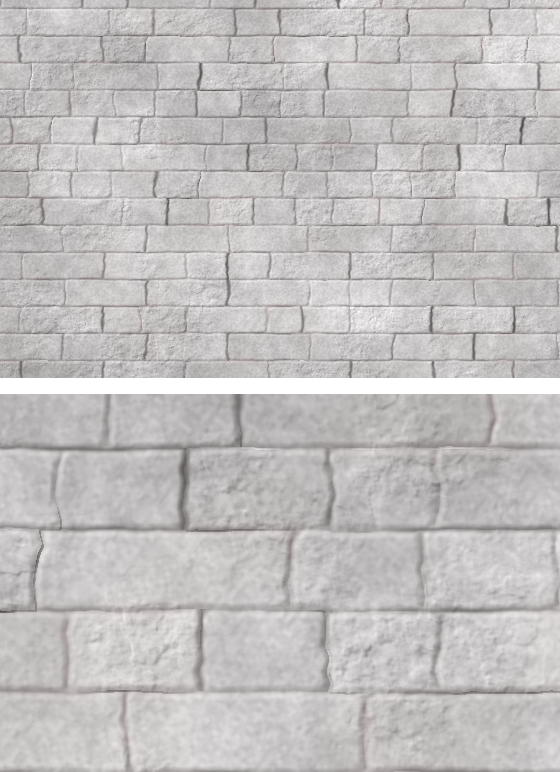
Top: the whole. Bottom: its middle third, enlarged.
Write a Shadertoy shader that draws this texture.

```glsl
const float COURSE = 0.0716;        // course height
const float TOP_GAP = 0.023;        // part course above the first bed joint
const float STRETCHER = 0.2172;     // period of the plain running bond
const float FLEMISH = 0.3365;       // stretcher plus header
const float HEADER_START = 0.655;   // share of that period before the header
const vec2 TO_LIGHT = vec2(-0.7, 0.71);
const vec3 PAINT = vec3(0.794, 0.784, 0.785);
const vec3 CRACK = vec3(0.29, 0.265, 0.265);
const vec3 STAIN = vec3(0.74, 0.69, 0.68);

// Shift of the upper courses from the top, in periods
const float SHIFT[9] = float[9](
    0.00, 0.20, 0.15, 0.58, 0.55, 0.10, 0.96, 0.57, 0.33);

struct Brick {
    vec2 edge;     // distance to the nearest vertical and bed joint
    float inside;  // rounded distance to the brick outline
    vec2 id;
    vec2 joint;    // identity of the nearest vertical joint
};

float hash(vec2 p) {
    return fract(sin(dot(p, vec2(127.1, 311.7))) * 43758.5453);
}

float noise(vec2 p) {
    vec2 i = floor(p), f = fract(p);
    f = f * f * (3.0 - 2.0 * f);
    return mix(mix(hash(i), hash(i + vec2(1, 0)), f.x),
               mix(hash(i + vec2(0, 1)), hash(i + vec2(1, 1)), f.x), f.y);
}

float fbm(vec2 p) {
    float sum = 0.0, amp = 0.5;
    for (int i = 0; i < 4; i++) {
        sum += amp * noise(p);
        p = mat2(1.6, 1.2, -1.2, 1.6) * p + 7.3;
        amp *= 0.5;
    }
    return sum;
}

// Stretchers and headers alternate above, plain running bond below
Brick brickAt(vec2 p) {
    vec2 wobble = vec2(noise(p * 26.0), noise(p * 20.0 + 40.0)) - 0.5;
    wobble += 0.5 * (vec2(noise(p * 90.0), noise(p * 90.0 + 17.0)) - 0.5);
    p += wobble * vec2(0.009, 0.003);

    float y = (1.0 - TOP_GAP - p.y) / COURSE;
    float row = floor(y);
    bool plain = row > 7.5;
    float period = plain ? STRETCHER : FLEMISH;
    float shift = plain ? mix(0.78, 0.26, mod(row, 2.0)) : SHIFT[clamp(int(row) + 1, 0, 8)];
    float x = p.x + 0.010 * (noise(vec2(p.x * 6.0, row * 7.3)) - 0.5);
    float u = x / period - shift;
    float cell = floor(u), f = u - cell;

    // Headers, and the odd stretcher cut in two
    float lo = 0.0, hi = 1.0;
    if (!plain) {
        if (f > HEADER_START) lo = HEADER_START; else hi = HEADER_START;
    }
    float chance = plain ? 0.06 : mix(0.12, 0.5, smoothstep(1.0, 6.0, row));
    if (lo == 0.0 && hash(vec2(cell, row) + 3.7) < chance) {
        float cut = hi * mix(0.42, 0.58, hash(vec2(cell, row) + 9.1));
        if (f > cut) lo = cut; else hi = cut;
    }

    Brick b;
    b.edge = vec2(min(f - lo, hi - f) * period, min(fract(y), 1.0 - fract(y)) * COURSE);
    float radius = 0.010;
    b.inside = radius - length(max(radius - b.edge, 0.0));
    b.id = vec2(cell + lo, row);
    b.joint = vec2(cell + (f - lo < hi - f ? lo : hi), row);
    return b;
}

// Bevelled brick with chipped, lumpy paint in patches
float relief(vec2 p) {
    Brick b = brickAt(p);
    float bevel = smoothstep(-0.001, 0.007, b.inside);
    float patches = noise(p * 13.0 + 5.0) + 0.6 * (hash(b.id + 21.0) - 0.5);
    float rough = mix(0.5, 2.0, smoothstep(0.35, 0.85, patches));
    float chips = smoothstep(0.46, 0.58, fbm(p * 42.0 + 11.0));
    return 0.9 * bevel + rough * (fbm(p * vec2(66.0, 76.0)) + 0.25 * chips);
}

// Soft dark line along a joint
float crackLine(float dist, float width) {
    return exp(-dist * dist / (width * width));
}

void mainImage(out vec4 fragColor, in vec2 fragCoord) {
    vec2 p = fragCoord / iResolution.y;
    Brick b = brickAt(p);

    // Cloudy paint, tone changes between bricks, fine grain
    float tone = 0.23 * (fbm(p * 6.0) - 0.47) + 0.05 * (hash(b.id + 5.0) - 0.5);
    tone += 0.13 * (fbm(p * 40.0 + 3.0) - 0.47);
    tone += 0.08 * (noise(mat2(0.8, 0.6, -0.6, 0.8) * p * 230.0) - 0.5);
    tone -= 0.04 * (1.0 - smoothstep(0.0, 0.7, p.x));
    vec3 col = PAINT + tone;

    // Faint warm stains beside the joints
    float stain = smoothstep(0.5, 0.8, noise(p * 11.0 + 60.0));
    col = mix(col, STAIN, 0.35 * stain * crackLine(b.inside, 0.008));

    // Light from the upper left: gentle highlights, deeper shadows
    float slope = relief(p) - relief(p + TO_LIGHT * 0.0027);
    col += slope * (slope > 0.0 ? 0.17 : 0.28);

    // Cracks differ in depth and width from one joint to the next
    float depth = pow(hash(b.joint + 31.0), 2.0);
    float broken = mix(0.55, 1.0, noise(p * 50.0 + 80.0));
    float upright = (0.12 + 0.88 * depth) * crackLine(b.edge.x, mix(0.0028, 0.0048, depth));
    float bedDepth = mix(0.16, 0.55, smoothstep(0.35, 0.85, noise(p * vec2(16.0, 9.0))));
    float bed = bedDepth * crackLine(b.edge.y, 0.0024);
    col = mix(col, CRACK, max(upright, bed) * broken);

    fragColor = vec4(clamp(col, 0.0, 1.0), 1.0);
}
```
